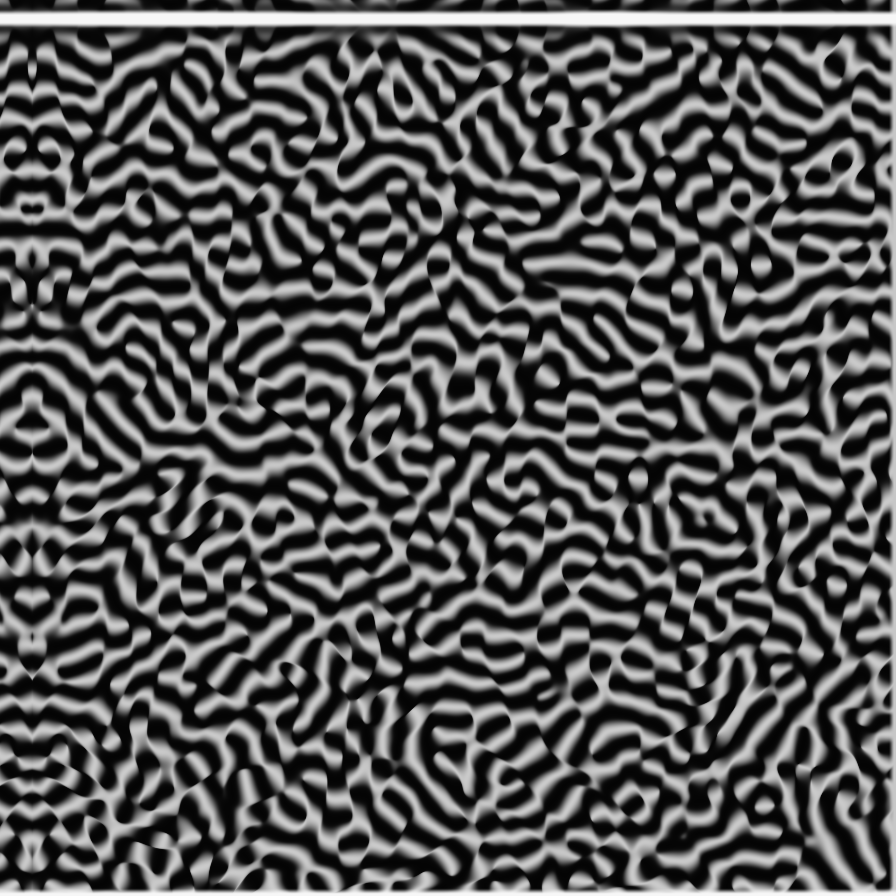
Reproduce this pattern procedurally as a Shadertoy shader.

```glsl
// Draws a grey labyrinth of wavy stripes, mirrored at two seams, with bright border lines.

const float TAU = 6.2831853;

// Stripes
const float STRIPE_FREQ   = 32.0;  // stripes per canvas
const float CELL_FREQ     = 29.0;  // wave packets per canvas
const float PHASE_SOFTEN  = 0.22;  // calms the points where stripes meet
const float BASE_ANGLE    = -0.2;  // main lean of the stripes, in radians
const float ANGLE_JITTER  = 1.15;  // random turn of each packet
const float SWIRL_FREQ    = 6.5;   // scale of the direction field
const float SWIRL_TOP     = 1.1;   // strength of the field at the top
const float SWIRL_BOTTOM  = 3.2;   // strength of the field at the bottom

// Tone
const float MID_GREY      = 0.25;
const float CONTRAST      = 0.54;
const float SHADOW_SOFT   = 0.02;
const float LINE_WHITE    = 0.97;
const float EDGE_GREY     = 0.78;

// Mirror seams and border lines
const vec2  SEAM          = vec2(0.036, 0.979);
const float LINE_HALF     = 0.0068;
const float BOTTOM_WIDTH  = 0.0055;
const float RIGHT_WIDTH   = 0.005;
const float LINE_BLUR     = 0.0035;

vec3 hash3(vec2 p) {
    vec3 q = fract(vec3(p.xyx) * vec3(0.1031, 0.1030, 0.0973));
    q += dot(q, q.yxz + 33.33);
    return fract((q.xxy + q.yzz) * q.zyx);
}

// Gradient noise, about -0.7 to 0.7
float gradientDot(vec2 corner, vec2 offset) {
    float a = TAU * hash3(corner + 71.0).x;
    return dot(vec2(cos(a), sin(a)), offset);
}

float gradientNoise(vec2 p) {
    vec2 i = floor(p), f = p - i;
    vec2 w = f * f * f * (f * (f * 6.0 - 15.0) + 10.0);
    vec2 e = vec2(1.0, 0.0);
    float low  = mix(gradientDot(i, f), gradientDot(i + e, f - e), w.x);
    float high = mix(gradientDot(i + e.yx, f - e.yx), gradientDot(i + 1.0, f - 1.0), w.x);
    return mix(low, high, w.y);
}

// Direction along the stripes at a canvas point
float stripeAngle(vec2 p) {
    float swirl = mix(SWIRL_BOTTOM, SWIRL_TOP, smoothstep(0.15, 0.6, p.y));
    return BASE_ANGLE + swirl * gradientNoise(p * SWIRL_FREQ + 13.7);
}

// Sum of oriented wave packets, evened out to -1..1
float labyrinth(vec2 p) {
    vec2 cellPos = p * CELL_FREQ;
    vec2 home = floor(cellPos);
    vec2 wave = vec2(0.0);
    for (int y = -2; y <= 2; y++) {
        for (int x = -2; x <= 2; x++) {
            vec2 cell = home + vec2(x, y);
            vec3 rnd = hash3(cell + 200.0);
            vec2 center = cell + rnd.xy;
            vec2 d = cellPos - center;
            float window = max(0.0, 1.0 - dot(d, d) * 0.25);
            float turn = (hash3(cell + 517.0).y * 2.0 - 1.0) * ANGLE_JITTER;
            float angle = stripeAngle(center / CELL_FREQ) + turn;
            vec2 normal = vec2(-sin(angle), cos(angle));
            float phase = TAU * (dot(d, normal) * STRIPE_FREQ / CELL_FREQ + rnd.z);
            wave += window * window * window * vec2(cos(phase), sin(phase));
        }
    }
    return wave.x / sqrt(dot(wave, wave) + PHASE_SOFTEN * PHASE_SOFTEN);
}

// Soft-edged band: 1 inside the half width, 0 outside
float band(float dist, float halfWidth) {
    return 1.0 - smoothstep(halfWidth - LINE_BLUR, halfWidth + LINE_BLUR, dist);
}

void mainImage(out vec4 fragColor, in vec2 fragCoord) {
    vec2 uv = fragCoord / iResolution.xy;

    // Mirror at the left and top seams
    float seamDist = abs(uv.y - SEAM.y);
    vec2 folded = vec2(abs(uv.x - SEAM.x), SEAM.y - seamDist);

    // Near the top seam the stripes run alongside it
    float s = labyrinth(folded);
    float q = seamDist * STRIPE_FREQ;
    s = mix(s, cos(TAU * q), exp(-q * q * 3.0));

    // Linear tone with a soft black floor
    float v = MID_GREY + CONTRAST * s;
    float grey = 0.5 * (v + sqrt(v * v + SHADOW_SOFT));

    // Border lines; the top one swells a little along its length
    float swell = 0.003 * max(0.0, gradientNoise(vec2(uv.x * 7.0, 4.3)));
    grey = mix(grey, EDGE_GREY, band(1.0 - uv.x, RIGHT_WIDTH));
    grey = mix(grey, LINE_WHITE, band(uv.y, BOTTOM_WIDTH));
    grey = mix(grey, LINE_WHITE, band(seamDist, LINE_HALF + swell));

    fragColor = vec4(vec3(grey), 1.0);
}
```
